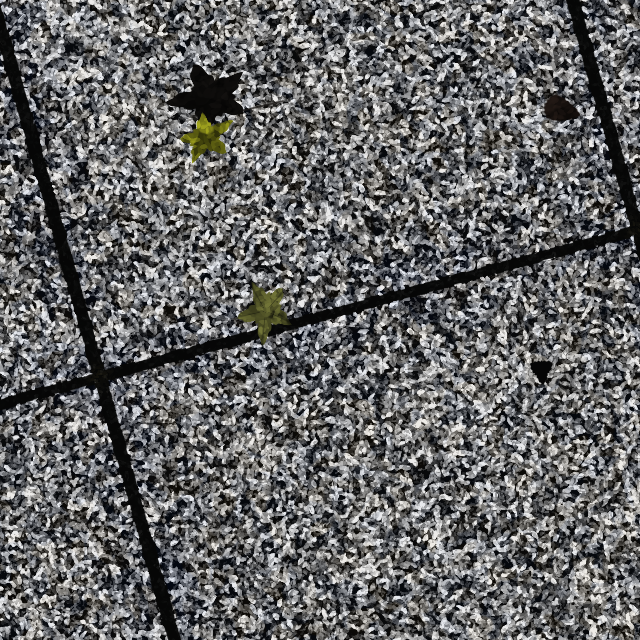
Reproduce this texture procedurally as a three.js fragment shader.

```glsl
// Speckled granite paving with dark slanted joints and a few fallen leaves.
varying vec2 vUv;

#define SLAB_PITCH 0.906
#define CROSSING vec2(0.156, 0.411)
#define JOINT_SLOPE vec2(0.284, 0.2735)
#define JOINT_HALF vec2(0.0108, 0.0085)
#define GRAIN_SCALE 125.0
#define GRAIN_CONTRAST 1.3
#define GRAIN_MEAN 0.485
#define EDGE 0.0013
#define JOINT_COLOR vec3(0.022, 0.024, 0.023)
#define YELLOW_LEAF vec3(0.53, 0.54, 0.10)
#define OLIVE_LEAF vec3(0.35, 0.36, 0.17)
#define DARK_LEAF vec3(0.055, 0.05, 0.045)

vec2 hash2(vec2 p) {
  vec3 q = fract(vec3(p.xyx) * vec3(0.1031, 0.1030, 0.0973));
  q += dot(q, q.yzx + 33.33);
  return fract((q.xx + q.yz) * q.zy);
}

vec2 rotate(vec2 p, float a) {
  float c = cos(a), s = sin(a);
  return vec2(c * p.x + s * p.y, c * p.y - s * p.x);
}

// Cellular noise: softly blended flecks, each stretched along its own axis
float flecks(vec2 p) {
  vec2 cell = floor(p);
  float total = 0.0, weights = 0.0001;
  for (int j = -1; j <= 1; j++) {
    for (int i = -1; i <= 1; i++) {
      vec2 id = cell + vec2(float(i), float(j));
      vec2 tone = hash2(id + 71.7);
      vec2 d = rotate(p - id - hash2(id), tone.y * 3.1416);
      d *= vec2(0.75, 1.6);
      float w = exp(-14.0 * dot(d, d));
      total += w * tone.x;
      weights += w;
    }
  }
  return total / weights;
}

// Slow unevenness from layered sines, about -1 to 1
float mottle(vec2 p) {
  float a = sin(p.x * 9.0 + 2.0 * sin(p.y * 7.0));
  float b = sin(p.y * 17.0 - 1.5 * sin(p.x * 13.0 + 1.0));
  return 0.5 * (a + b);
}

// Lobed outline in polar form; the first tip points along angle
float leaf(vec2 p, vec2 centre, vec2 size, float angle, float lobes, float depth) {
  vec2 d = rotate(p - centre, angle) / size;
  float a = atan(d.y, d.x);
  float rim = 1.0 - depth * abs(sin(0.5 * lobes * a));
  rim += 0.09 * depth * sin(a * 17.0) + 0.1 * depth * sin(a * 4.0 + 1.0);
  return (length(d) - rim) * min(size.x, size.y);
}

float segment(vec2 p, vec2 a, vec2 b) {
  vec2 ab = b - a;
  return length(p - a - ab * clamp(dot(p - a, ab) / dot(ab, ab), 0.0, 1.0));
}

float cover(float d) {
  return 1.0 - smoothstep(-EDGE, EDGE, d);
}

void main() {
  vec2 p = vUv;
  float coarse = flecks(p * GRAIN_SCALE);
  float fine = flecks(p * GRAIN_SCALE * 1.7 + 37.0);
  float blotch = flecks(p * 46.0 + 11.0) - 0.5;

  // Sheared slab coordinates and distance to the nearest joint
  vec2 q = p - CROSSING;
  vec2 slab = vec2(q.x + JOINT_SLOPE.x * q.y, q.y - JOINT_SLOPE.y * q.x);
  vec2 slabId = floor(slab / SLAB_PITCH);
  vec2 gap = abs(fract(slab / SLAB_PITCH + 0.5) - 0.5) * SLAB_PITCH;
  vec2 toJoint = gap - JOINT_HALF;
  float joint = min(toJoint.x, toJoint.y) + (coarse - 0.5) * 0.003;

  // Granite: two grain sizes, slow mottling and damp bluish borders
  float tone = GRAIN_MEAN + GRAIN_CONTRAST * (0.66 * coarse + 0.34 * fine - 0.5);
  float damp = exp(-max(joint, 0.0) * 22.0) * (0.6 + 0.4 * mottle(p * 2.0));
  tone += 0.025 * mottle(p) + 0.08 * blotch - 0.09 * damp;
  tone += 0.03 * (hash2(slabId + 5.0).x - 0.5);
  vec3 color = vec3(clamp(tone, 0.035, 0.92));
  color += vec3(0.035, 0.01, -0.035) * blotch + vec3(-0.012, -0.004, 0.022) * damp;

  // Joints with grit, and a little moss at the crossings
  float moss = exp(-dot(gap, gap) * 2500.0);
  vec3 grout = JOINT_COLOR + 0.07 * coarse * coarse * fine;
  grout += vec3(0.07, 0.06, 0.03) * moss * fine;
  color = mix(color, grout, cover(joint));

  // Fallen leaves and scraps, mottled by the same grain
  float shade = 0.55 + 0.55 * coarse + 0.5 * blotch;
  float stem = segment(p, vec2(0.365, 0.824), vec2(0.442, 0.842)) - 0.0015;
  color = mix(color, DARK_LEAF * 2.0, 0.8 * cover(stem));

  float dark = leaf(p, vec2(0.328, 0.848), vec2(0.067, 0.056), 3.25, 5.0, 0.48);
  color = mix(color, DARK_LEAF * shade, cover(dark));

  float yellow = leaf(p, vec2(0.322, 0.785), vec2(0.048, 0.038), 0.55, 5.0, 0.5);
  color = mix(color, YELLOW_LEAF * shade, cover(yellow));

  vec2 oliveCentre = vec2(0.415, 0.514);
  float olive = leaf(p, oliveCentre, vec2(0.052, 0.044), -1.68, 5.0, 0.5);
  vec2 v = rotate(p - oliveCentre, -1.68);
  float vein = 1.0 - smoothstep(0.0, 0.2, abs(sin(2.5 * atan(v.y, v.x))));
  color = mix(color, OLIVE_LEAF * shade * (1.0 - 0.3 * vein), cover(olive));

  float brown = leaf(p, vec2(0.875, 0.829), vec2(0.032, 0.022), -0.3, 3.0, 0.25);
  color = mix(color, vec3(0.13, 0.095, 0.08) * shade, cover(brown));

  float scrap = leaf(p, vec2(0.846, 0.422), vec2(0.022, 0.020), -1.5, 3.0, 0.4);
  color = mix(color, JOINT_COLOR, cover(scrap));

  gl_FragColor = vec4(clamp(color, 0.0, 1.0), 1.0);
}
```
